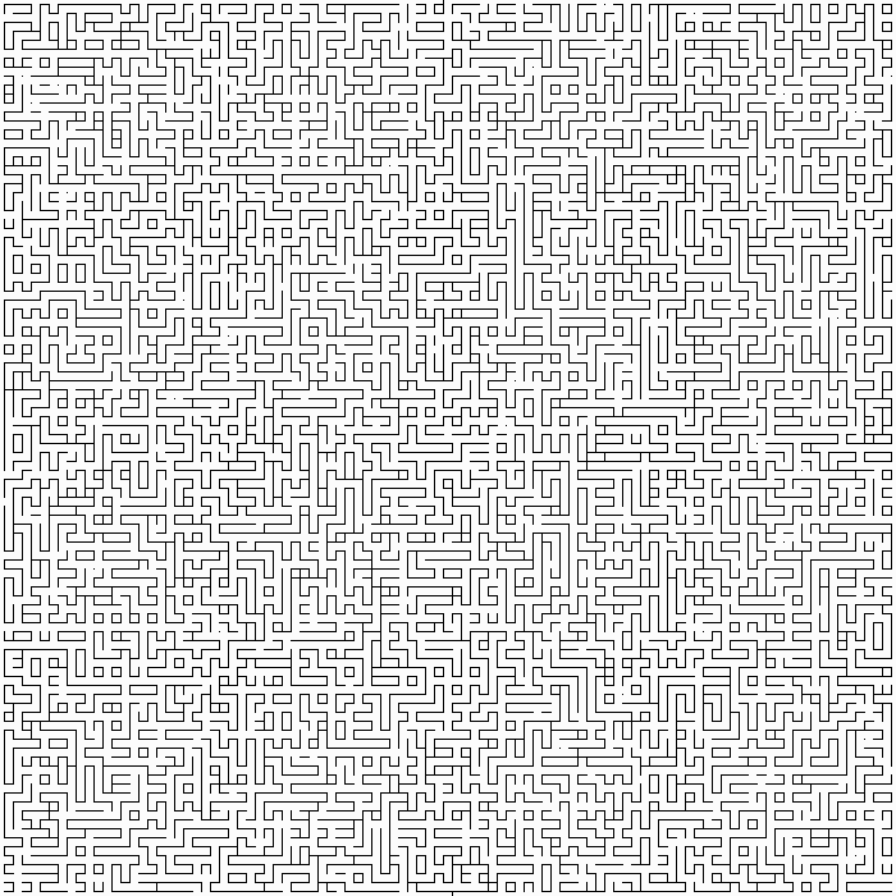
This pattern is drawn by a WebGL 2 fragment shader. Its source:

```glsl
#version 300 es
precision highp float;
precision highp int;
// Draws a dense maze of thin black right-angled paths on a white square.

uniform vec2 u_resolution;
out vec4 fragColor;

const int NODES = 100;             // path nodes per side
const float LINE_WIDTH = 0.142;    // in node spacings
const float FILTER_PIXELS = 1.25;  // width of the smoothing box
const float SHUFFLE = 0.5;         // chance to turn a pair of parallel links
const float DEFECTS = 0.06;        // chance of a dead end or a fork
const vec3 PAPER = vec3(0.99);
const vec3 INK = vec3(0.0);

// Cellular noise: one random value per integer cell and seed.
float cellNoise(ivec2 cell, int seed) {
    uint h = uint(cell.x + 512) * 1597u + uint(cell.y + 512) * 51749u + uint(seed) * 7919u;
    h = (h ^ (h >> 7)) * 739981u;
    h = (h ^ (h >> 13)) * 668265u;
    h ^= h >> 15;
    return float((h >> 8) & 65535u) / 65536.0;
}

bool inside(ivec2 p, int size) {
    return min(p.x, p.y) >= 0 && max(p.x, p.y) < size;
}

// Component of a cell along a lattice axis.
int component(ivec2 cell, ivec2 axis) {
    return axis.x == 1 ? cell.x : cell.y;
}

// Each block of 2 x 2 nodes reaches for one of its four neighbours.
ivec2 blockChoice(ivec2 block) {
    int k = int(4.0 * cellNoise(block, 1));
    int side = 1 - 2 * (k & 1);
    return k < 2 ? ivec2(side, 0) : ivec2(0, side);
}

bool blocksJoined(ivec2 block, ivec2 axis) {
    return inside(block, NODES / 2) && inside(block + axis, NODES / 2)
        && (blockChoice(block) == axis || blockChoice(block + axis) == -axis);
}

// Outline of the joined blocks: every node gets exactly two links.
bool outlineLink(ivec2 node, ivec2 axis) {
    bool crossing = component(node & 1, axis) == 1;
    ivec2 joint = crossing ? axis : axis.yx;
    bool nearSide = component(node & 1, joint) == 0;
    bool joined = blocksJoined((node >> 1) - (nearSide ? joint : ivec2(0)), joint);
    return inside(node, NODES) && inside(node + axis, NODES) && joined == crossing;
}

// The lattice square of the given checkerboard colour that borders a link.
ivec2 squareBeside(ivec2 node, ivec2 axis, int colour) {
    return ((node.x + node.y) & 1) == colour ? node : node - axis.yx;
}

// Start of a side of the square: 0 is the link, 1 its twin, 2 and 3 cross them.
ivec2 sideStart(ivec2 square, ivec2 node, ivec2 axis, int side) {
    if (side < 2) return side == 0 ? node : 2 * square + axis.yx - node;
    return side == 2 ? square : square + axis;
}

// State of a link after a lone parallel pair gives way to the crossing pair.
bool turnedLink(int sides) {
    return sides == 12 || ((sides & 1) == 1 && sides != 3);
}

// Two shuffling passes on alternating squares.
bool firstShuffle(ivec2 node, ivec2 axis) {
    ivec2 square = squareBeside(node, axis, 0);
    int count = cellNoise(square, 2) < SHUFFLE ? 4 : 1;
    int sides = 0;
    for (int i = 0; i < count; i++) {
        bool link = outlineLink(sideStart(square, node, axis, i), i < 2 ? axis : axis.yx);
        sides |= int(link) << i;
    }
    return turnedLink(sides);
}

bool secondShuffle(ivec2 node, ivec2 axis) {
    ivec2 square = squareBeside(node, axis, 1);
    int count = cellNoise(square, 3) < SHUFFLE ? 4 : 1;
    int sides = 0;
    for (int i = 0; i < count; i++) {
        bool link = firstShuffle(sideStart(square, node, axis, i), i < 2 ? axis : axis.yx);
        sides |= int(link) << i;
    }
    return turnedLink(sides);
}

// Final maze: shuffled links with a few cuts, forks and two open ends.
bool mazeLink(ivec2 node, ivec2 axis) {
    bool entrance = node == ivec2(NODES / 2 - 1, NODES - 1) && axis.y == 1;
    bool exitWay = node == ivec2(NODES / 2, -1) && axis.y == 1;
    if (entrance || exitWay) return true;
    if (!inside(node, NODES) || !inside(node + axis, NODES)) return false;
    return secondShuffle(node, axis) != (cellNoise(node, 4 + axis.x) < DEFECTS);
}

// Share of the smoothing box around p covered by the box from low to high.
float boxCoverage(vec2 p, vec2 low, vec2 high, float width) {
    vec2 overlap = max(min(high, p + 0.5 * width) - max(low, p - 0.5 * width), 0.0) / width;
    return overlap.x * overlap.y;
}

void main() {
    float scale = float(NODES) / min(u_resolution.x, u_resolution.y);
    vec2 position = gl_FragCoord.xy * scale;
    ivec2 node = ivec2(floor(position));
    vec2 local = fract(position) - 0.5;
    float blur = FILTER_PIXELS * scale;
    vec2 hub = vec2(0.5 * LINE_WIDTH);

    // A hub at the node, plus an arm towards each linked neighbour.
    float ink = inside(node, NODES) ? boxCoverage(local, -hub, hub, blur) : 0.0;
    for (int i = 0; i < 4; i++) {
        ivec2 axis = i < 2 ? ivec2(1, 0) : ivec2(0, 1);
        bool forward = (i & 1) == 0;
        vec2 along = vec2(axis);
        vec2 facing = forward ? local : local * (1.0 - 2.0 * along);
        float arm = boxCoverage(facing, hub * (2.0 * along - 1.0), hub + along, blur);
        if (arm > 0.0 && mazeLink(forward ? node : node - axis, axis)) ink += arm;
    }
    fragColor = vec4(mix(PAPER, INK, min(ink, 1.0)), 1.0);
}
```
